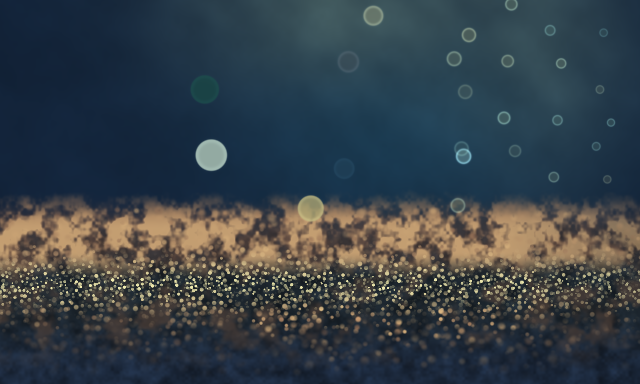
This background is drawn by a WebGL 1 fragment shader. Its source:

```glsl
precision highp float;
// Night bokeh: a band of golden glitter under a deep blue sky with drifting light discs.
uniform vec2 u_resolution;

const vec3 NAVY = vec3(0.070, 0.135, 0.220);
const vec3 TEAL = vec3(0.270, 0.365, 0.375);
const vec3 BLUE = vec3(0.105, 0.250, 0.345);
const vec3 GROUND = vec3(0.105, 0.140, 0.170);
const vec3 GROUND_NEAR = vec3(0.105, 0.155, 0.230);
const vec3 EMBER = vec3(0.310, 0.250, 0.220);
const vec3 RUST = vec3(0.480, 0.330, 0.270);
const vec3 AMBER = vec3(0.780, 0.630, 0.450);
const vec3 SPARK = vec3(0.960, 0.940, 0.700);
const vec2 CENTER = vec2(0.835, 0.5);
const float HORIZON = 0.470;
const float FOCUS = 0.258;
const float MIN_CELL = 0.0115;
const float DEFOCUS_GROWTH = 0.15;
const int GLITTER_LAYERS = 26;
const int RING_COUNT = 18;

float hash(vec2 p) {
  vec3 q = fract(vec3(p.xyx) * 0.1031);
  q += dot(q, q.yzx + 33.33);
  return fract((q.x + q.y) * q.z);
}

float noise(vec2 p) {
  vec2 i = floor(p), f = fract(p);
  f = f * f * (3.0 - 2.0 * f);
  return mix(mix(hash(i), hash(i + vec2(1, 0)), f.x),
             mix(hash(i + vec2(0, 1)), hash(i + vec2(1, 1)), f.x), f.y);
}

float fbm(vec2 p) {
  return 0.5 * noise(p) + 0.3 * noise(p * 2.1 + 7.3) + 0.2 * noise(p * 4.3 + 19.1);
}

float glow(vec2 p, vec2 center, vec2 size) {
  vec2 d = (p - center) / size;
  return exp(-dot(d, d));
}

// One jittered disc per cell of a turned grid; x is coverage, y is a random tint.
vec2 glints(vec2 p, float cell, float softness, float seed) {
  float c = cos(seed * 2.4), s = sin(seed * 2.4);
  vec2 q = mat2(c, s, -s, c) * p / cell + seed * 3.7;
  vec2 id = floor(q) + seed * 31.0;
  float radius = mix(0.20, 0.42, hash(id));
  vec2 jitter = vec2(hash(id + 11.5), hash(id + 47.2)) - 0.5;
  float d = length(fract(q) - 0.5 - jitter * (1.0 - 2.0 * radius));
  float edge = max(min(softness, 0.8) * radius, 0.6 / (u_resolution.y * cell));
  float cover = 1.0 - smoothstep(radius - edge, radius + 0.2 * edge, d);
  return vec2(cover * smoothstep(0.30, 0.85, hash(id + 83.1)), hash(id + 5.9));
}

// Translucent lens disc with a brighter rim.
vec3 bokeh(vec3 col, vec2 p, vec2 center, float radius, vec3 tint, float alpha, float rim) {
  float d = length(p - center);
  float edge = max(0.0025, 0.7 / u_resolution.y);
  float body = 1.0 - smoothstep(radius - edge, radius + edge, d);
  float band = (d - radius * 0.9) / (radius * 0.11 + edge * 0.4);
  return mix(col, tint, body * alpha) + tint * rim * exp(-band * band);
}

vec3 backdrop(vec2 p) {
  // Sky with soft slanting light
  vec3 col = mix(NAVY, BLUE, 0.8 * glow(p, vec2(1.05, 0.66), vec2(0.46, 0.30)));
  float haze = fbm(vec2(p.x * 3.5 + p.y * 2.5, p.y * 3.5 - p.x));
  float light = glow(p, vec2(0.90, 1.0), vec2(0.42, 0.22))
              + 0.55 * glow(p, vec2(1.42, 0.88), vec2(0.26, 0.34));
  col = mix(col, TEAL, min(light, 1.0) * (0.45 + 0.75 * haze));
  col *= 0.84 + 0.22 * haze + 0.10 * fbm(p * 16.0);

  // Ground with blurred embers
  vec3 ground = mix(GROUND_NEAR, GROUND, smoothstep(0.03, 0.21, p.y));
  float grain = fbm(p * 30.0);
  ground *= 0.55 + 0.9 * grain;
  float embers = smoothstep(0.45, 0.75, fbm(p * 17.0 + 3.0)) * smoothstep(0.02, 0.16, p.y);
  ground = mix(ground, EMBER, 0.7 * embers);
  return mix(ground, col, smoothstep(0.36, HORIZON, p.y));
}

vec3 glitter(vec3 col, vec2 p) {
  // Far blurred glow
  float mottle = fbm(p * vec2(30.0, 27.0) + 4.0);
  float top = HORIZON + 0.04 * (mottle - 0.5);
  float far = (1.0 - smoothstep(top - 0.05, top + 0.03, p.y)) * smoothstep(0.27, 0.345, p.y);
  float side = 1.0 - 0.35 * smoothstep(1.25, 1.67, p.x);
  float warmth = smoothstep(0.28, 0.62, mottle) * (1.0 - 0.55 * smoothstep(0.40, 0.48, p.y));
  float cover = 0.30 + 0.68 * smoothstep(0.25, 0.62, mottle);
  col = mix(col, mix(RUST, AMBER, warmth), far * side * cover);

  // Glints grow and soften away from the focal line
  float patches = 0.35 + 0.65 * glow(p, vec2(0.98, 0.17), vec2(0.48, 0.3));
  patches *= 0.25 + 1.1 * smoothstep(0.28, 0.62, fbm(p * 11.0 + 2.0));
  for (int i = 0; i < GLITTER_LAYERS; i++) {
    float k = float(i);
    float y = mix(0.45, 0.04, k / float(GLITTER_LAYERS - 1));
    float blur = abs(y - FOCUS);
    float near = 1.0 - smoothstep(0.17, 0.22, y);
    float window = (p.y - y) / 0.020;
    vec2 g = glints(p, MIN_CELL + DEFOCUS_GROWTH * blur, 0.25 + 4.0 * blur, k + 1.0);
    vec3 tint = mix(mix(RUST, AMBER, 0.3 + 0.9 * g.y), SPARK, exp(-blur * blur * 350.0));
    float strength = mix(1.0 - 2.2 * blur, patches * smoothstep(0.0, 0.2, y), near);
    col = mix(col, tint, g.x * strength * side * exp(-window * window));
  }
  return col;
}

void main() {
  vec2 p = (gl_FragCoord.xy - 0.5 * u_resolution) / u_resolution.y + CENTER;
  vec3 col = glitter(backdrop(p), p);

  // Large discs
  col = bokeh(col, p, vec2(0.552, 0.596), 0.041, vec3(0.62, 0.71, 0.67), 0.92, 0.08);
  col = bokeh(col, p, vec2(0.535, 0.767), 0.037, vec3(0.10, 0.28, 0.27), 0.75, 0.08);
  col = bokeh(col, p, vec2(0.811, 0.457), 0.034, vec3(0.68, 0.65, 0.45), 0.78, 0.12);
  col = bokeh(col, p, vec2(0.974, 0.959), 0.026, vec3(0.48, 0.52, 0.44), 0.65, 0.25);
  col = bokeh(col, p, vec2(0.909, 0.839), 0.028, vec3(0.30, 0.33, 0.36), 0.30, 0.15);
  col = bokeh(col, p, vec2(0.898, 0.561), 0.027, vec3(0.17, 0.31, 0.40), 0.30, 0.06);
  col = bokeh(col, p, vec2(1.209, 0.593), 0.020, vec3(0.38, 0.54, 0.57), 0.60, 0.50);

  // Small rings drifting on the right, shrinking outward
  for (int i = 0; i < RING_COUNT; i++) {
    float k = float(i);
    vec2 spread = fract(vec2(0.7549, 0.5698) * k + vec2(0.05, 0.73));
    vec2 center = vec2(1.16, 0.46) + spread * vec2(0.49, 0.53);
    vec3 tint = mix(vec3(0.28, 0.46, 0.47), vec3(0.52, 0.53, 0.40), hash(vec2(k, 3.0)));
    float power = 0.4 + 0.6 * hash(vec2(k, 9.0));
    col = bokeh(col, p, center, mix(0.020, 0.009, spread.x), tint, 0.4 * power, 0.45 * power);
  }
  gl_FragColor = vec4(col, 1.0);
}
```
